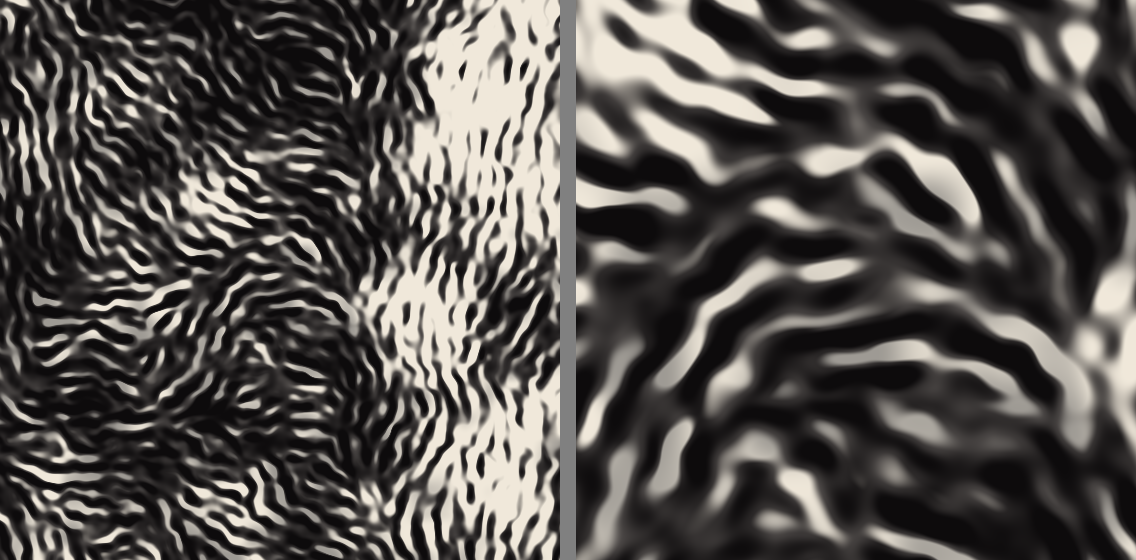
Left: the whole. Right: its middle third, enlarged.
A Shadertoy shader for this pattern:

```glsl
// Engraved ink strokes: short broken dashes that follow a bending flow field.
// Oriented wave packets are summed on a jittered grid, then a map of light
// decides how much paper shows between the strokes.

const float TAU = 6.2831853;
const float GRID = 20.0;          // packet cells across the canvas
const float WAVES_PER_CELL = 1.55; // stroke spacing inside a cell
const int PACKETS = 3;            // packets in each cell

const vec3 INK = vec3(0.05, 0.042, 0.046);
const vec3 WORN_INK = vec3(0.27, 0.255, 0.25);
const vec3 PAPER = vec3(0.94, 0.91, 0.855);
const vec3 GREY_PAPER = vec3(0.62, 0.605, 0.58);

vec3 hash3(vec2 p) {
    vec3 q = fract(p.xyx * vec3(0.1031, 0.1030, 0.0973));
    q += dot(q, q.yxz + 33.33);
    return fract((q.xxy + q.yzz) * q.zyx);
}

float valueNoise(vec2 p) {
    vec2 cell = floor(p), f = fract(p);
    f = f * f * (3.0 - 2.0 * f);
    float low = mix(hash3(cell).x, hash3(cell + vec2(1, 0)).x, f.x);
    float high = mix(hash3(cell + vec2(0, 1)).x, hash3(cell + vec2(1, 1)).x, f.x);
    return mix(low, high, f.y);
}

// Soft round spot, 1 at its centre
float spot(vec2 p, vec2 centre, float radius) {
    vec2 d = (p - centre) / radius;
    return exp(-dot(d, d));
}

// Direction of the strokes: sloping at the left, upright at the right
float strokeAngle(vec2 p) {
    float angle = mix(-0.6, -1.75, smoothstep(0.5, 0.75, p.x));
    angle += 1.5 * spot(p, vec2(0.38, 0.43), 0.13);
    angle += 0.7 * spot(p, vec2(0.20, 0.28), 0.18);
    angle -= 0.4 * spot(p, vec2(0.10, 0.85), 0.20);
    float swirl = mix(2.4, 1.2, smoothstep(0.55, 0.75, p.x));
    swirl *= 1.0 - 0.8 * spot(p, vec2(0.42, 0.65), 0.18);
    return angle + swirl * (valueNoise(p * 11.0 + 3.7) - 0.5);
}

// Balance of paper (positive) and ink (negative)
float lightMap(vec2 p) {
    float light = mix(-0.78, 0.5, smoothstep(0.6, 0.85, p.x));
    light += 0.80 * spot(p, vec2(0.45, 0.63), 0.11);
    light += 0.90 * spot(p, vec2(0.70, 0.46), 0.09);
    light += 0.40 * spot(p, vec2(0.08, 0.75), 0.14);
    light += 0.45 * spot(p, vec2(0.50, 0.07), 0.14);
    light += 0.50 * spot(p, vec2(0.97, 0.80), 0.16);
    light -= 0.55 * spot(p, vec2(0.47, 0.95), 0.18);
    light -= 0.60 * spot(p, vec2(0.34, 0.25), 0.13);
    light -= 1.40 * spot(p, vec2(0.92, 0.38), 0.10);
    light -= 1.00 * spot(p, vec2(0.66, 0.57), 0.06);
    return light + 1.7 * (valueNoise(p * 11.0 + 11.0) - 0.5);
}

// One wave packet: a few parallel ridges inside a soft oval
float wavePacket(vec2 offset, float angle, float phase) {
    vec2 along = vec2(cos(angle), sin(angle));
    float u = dot(offset, along);
    float v = dot(offset, vec2(-along.y, along.x));
    return exp(-6.0 * u * u - 4.5 * v * v) * cos(TAU * (WAVES_PER_CELL * v + phase));
}

// Sum of the packets in the nearby cells
float strokes(vec2 p) {
    vec2 q = p * GRID, home = floor(q);
    float sum = 0.0;
    for (int y = -1; y <= 1; y++)
    for (int x = -1; x <= 1; x++)
    for (int i = 0; i < PACKETS; i++) {
        vec2 cell = home + vec2(x, y);
        vec3 rnd = hash3(cell + 57.0 * float(i) + 19.0);
        vec2 centre = cell + rnd.xy;
        sum += wavePacket(q - centre, strokeAngle(centre / GRID), rnd.z);
    }
    return sum;
}

void mainImage(out vec4 fragColor, in vec2 fragCoord) {
    vec2 p = fragCoord / iResolution.y;

    // Hand-cut wobble of the stroke edges
    vec2 wobble = vec2(valueNoise(p * 48.0), valueNoise(p * 48.0 + 71.0)) - 0.5;
    float light = lightMap(p);
    float field = 1.3 * strokes(p + 0.010 * wobble) + light;

    // Gaps and bridges that break the strokes into dashes
    field += 1.5 * (valueNoise(p * 44.0 + 5.0) - 0.5);

    // Soft printed edges
    float cover = smoothstep(-0.5, 0.8, field);

    // Ink wears thin near the paper, and paper dulls where ink is dense
    float mottle = valueNoise(p * 64.0 + 23.0);
    float wear = smoothstep(-2.0, -0.2, field) * (0.25 + 0.9 * mottle);
    vec3 ink = mix(INK, WORN_INK, wear);
    float clean = valueNoise(p * 24.0 + 40.0) + 0.5 * light;
    vec3 paper = mix(GREY_PAPER, PAPER, smoothstep(-0.2, 0.55, clean));

    fragColor = vec4(mix(ink, paper, cover), 1.0);
}
```
